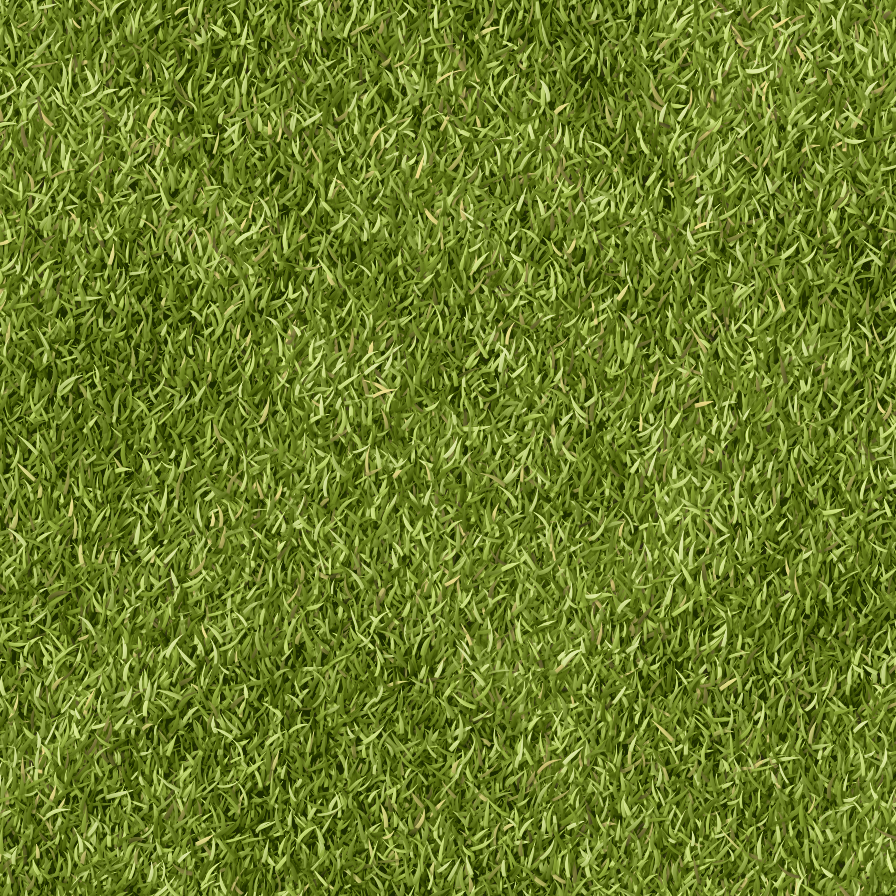
A WebGL 2 fragment shader for this texture:

```glsl
#version 300 es
precision highp float;
// Short sunlit lawn seen from above. Tapered, bent blades are scattered on
// jittered grids and painted from the deep layer up, each with a soft shadow.
// The result is a tone, which a colour ramp turns into greens and dry straw.

#define LAYERS 17          // stacked blade layers
#define CELL 0.020         // grid spacing, one blade per cell and layer
#define HALF_LENGTH 0.018  // longest blade, half its length
#define HALF_WIDTH 0.0020  // blade half width at the foot
#define LEAN 0.16          // mean tilt from vertical, radians
#define SPREAD 1.45        // scatter of the tilt
#define CONTRAST 0.84      // tone range between blades
#define SHADOW 0.34        // darkness below a blade
#define PATCHES 0.085      // strength of the broad light and dark areas
#define DRY_SHARE 0.07     // share of straw coloured blades

uniform vec2 u_resolution;
out vec4 fragColor;

// Three random values from an integer lattice point
vec3 hash3(ivec3 cell) {
    uvec3 v = uvec3(cell) * 1664525u + 1013904223u;
    v.x += v.y * v.z; v.y += v.z * v.x; v.z += v.x * v.y;
    v ^= v >> 16u;
    v.x += v.y * v.z; v.y += v.z * v.x; v.z += v.x * v.y;
    return vec3(v >> 8u) / 16777216.0;
}

// Warped layered sines, roughly -1 to 1
float patches(vec2 p) {
    float sum = 0.0, weight = 0.6;
    vec2 q = p * 6.0 + vec2(1.7, 0.4);
    for (int i = 0; i < 6; i++) {
        q += 0.8 * sin(q.yx * 1.3 + float(i) * 2.1);
        sum += weight * sin(q.x) * cos(q.y);
        q = mat2(1.28, 0.96, -0.96, 1.28) * q + 3.1;
        weight *= 0.85;
    }
    return sum;
}

float rise(float a, float b, float x) {
    return clamp((x - a) / (b - a), 0.0, 1.0);
}

// Dark soil green to bright sunlit tips
vec3 grassRamp(float tone) {
    vec3 c = mix(vec3(0.11, 0.17, 0.00), vec3(0.16, 0.23, 0.01), rise(0.0, 0.06, tone));
    c = mix(c, vec3(0.29, 0.37, 0.05), rise(0.06, 0.20, tone));
    c = mix(c, vec3(0.42, 0.51, 0.14), rise(0.20, 0.44, tone));
    c = mix(c, vec3(0.56, 0.66, 0.24), rise(0.44, 0.70, tone));
    c = mix(c, vec3(0.74, 0.83, 0.43), rise(0.70, 0.92, tone));
    return mix(c, vec3(0.86, 0.92, 0.60), rise(0.92, 1.15, tone));
}

// Paints one layer over surface = (tone, paleness, dryness)
void paintLayer(vec2 p, int layer, float soft, inout vec3 surface) {
    float depth = float(layer) / float(LAYERS - 1);
    vec2 shifted = p + CELL * hash3(ivec3(layer, 71, 13)).xy;
    ivec2 home = ivec2(floor(shifted / CELL));

    for (int y = -1; y <= 1; y++)
    for (int x = -1; x <= 1; x++) {
        ivec2 cell = home + ivec2(x, y);
        vec3 place = hash3(ivec3(cell, layer));
        vec3 shape = hash3(ivec3(cell, layer + 101));
        vec3 look = hash3(ivec3(cell, layer + 211));

        // Blade coordinates: along runs from foot (-1) to tip (1)
        float angle = LEAN + SPREAD * (place.z + shape.x - 1.0);
        vec2 axis = vec2(sin(angle), cos(angle));
        vec2 d = shifted - (vec2(cell) + place.xy) * CELL;
        float halfLength = HALF_LENGTH * mix(0.42, 1.0, shape.y);
        float along = dot(d, axis) / halfLength;
        if (abs(along) > 1.0) continue;
        float bend = (shape.z - 0.5) * 0.6;
        float across = dot(d, vec2(axis.y, -axis.x)) - bend * along * along * halfLength;

        float width = HALF_WIDTH * mix(0.6, 1.25, look.z);
        width *= 1.0 - 0.8 * smoothstep(-0.2, 1.0, along);
        float ends = 1.0 - smoothstep(0.82, 1.0, abs(along));
        float cover = ends * (1.0 - smoothstep(-soft, soft, abs(across) - width));
        float shade = ends * (1.0 - smoothstep(0.0, 0.0022, abs(across - 0.0013) - width));

        // Tips catch the light, one side of the fold is brighter
        float tone = mix(0.16, 0.70, depth) + CONTRAST * (look.x - 0.5);
        tone += 0.13 * along - 0.07 * clamp(across / HALF_WIDTH, -1.0, 1.0);
        float dry = step(1.0 - DRY_SHARE, look.y);
        surface.x *= 1.0 - SHADOW * shade;
        surface = mix(surface, vec3(tone, fract(look.y * 7.0), dry), cover);
    }
}

void main() {
    vec2 p = gl_FragCoord.xy / u_resolution.y;
    float soft = max(0.6 / u_resolution.y, 0.0006);

    vec3 surface = vec3(0.08, 0.3, 0.1);
    for (int layer = 0; layer < LAYERS; layer++) paintLayer(p, layer, soft, surface);

    // Broad growth differences, a little paler where the lawn is thin
    float growth = patches(p);
    float tone = surface.x + PATCHES * growth;
    vec3 color = grassRamp(tone);
    float pale = surface.y * rise(0.1, 0.8, tone);
    color += pale * vec3(0.015, -0.01, 0.09) - vec3(0.0, 0.0, 0.02);
    vec3 straw = color.g * vec3(1.08, 0.97, 0.58);
    color = mix(color, straw, surface.z * (0.6 + 0.25 * clamp(growth, -1.0, 1.0)));
    fragColor = vec4(clamp(color, 0.0, 1.0), 1.0);
}
```
